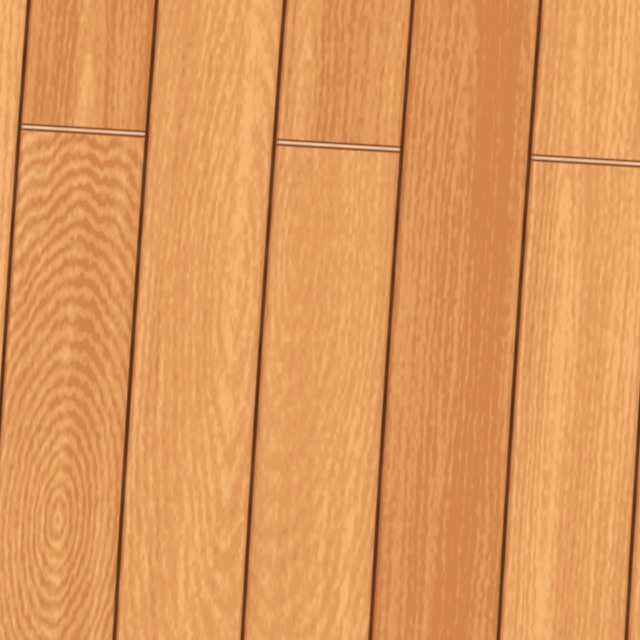
This texture is drawn by a Shadertoy shader. Its source:

```glsl
// Slanted wooden floor planks with ring grain, dark seams and bright end joints.

const float PLANK_WIDTH = 0.2;
const float PLANK_LENGTH = 2.4;
const float FIRST_SEAM = -0.0216;
const vec2 SEAM_LEAN = vec2(0.058, 0.0085);   // linear and curved lean with height
const float JOINT_HEIGHT = 0.804;
const float JOINT_SLOPE = -0.0605;
const float SEAM_HALF = 0.0027;
const float JOINT_HALF = 0.0056;
const float GLINT_HALF = 0.0023;
const float RING_SPACING = 0.0115;
const float EDGE_BLUR = 0.0021;

const vec3 WOOD_DARK = vec3(0.82, 0.52, 0.30);
const vec3 WOOD_MID = vec3(0.89, 0.61, 0.37);
const vec3 WOOD_LIGHT = vec3(0.965, 0.71, 0.46);
const vec3 SEAM_COLOR = vec3(0.32, 0.18, 0.11);
const vec3 BEVEL_COLOR = vec3(0.62, 0.33, 0.18);
const vec3 JOINT_COLOR = vec3(0.48, 0.27, 0.16);
const vec3 GLINT_COLOR = vec3(0.97, 0.81, 0.67);

// Per column: tone, core offset across, core height, ring stretch
const vec4 PLANKS[7] = vec4[7](
    vec4(0.66, 0.02, 0.30, 0.03),
    vec4(0.45, 0.00, 0.19, 0.38),
    vec4(0.62, 0.06, 0.55, 0.14),
    vec4(0.57, -0.055, 0.61, 0.22),
    vec4(0.24, -0.005, 0.50, 0.02),
    vec4(0.60, -0.04, 0.40, 0.03),
    vec4(0.56, 0.03, 0.20, 0.03));
const float UPPER_TONES[7] = float[7](0.6, 0.28, 0.6, 0.36, 0.24, 0.60, 0.5);

float hash(vec2 p) {
    vec3 q = fract(vec3(p.xyx) * 0.1031);
    q += dot(q, q.yzx + 33.33);
    return fract((q.x + q.y) * q.z);
}

float noise(vec2 p) {
    vec2 cell = floor(p);
    vec2 f = fract(p);
    f = f * f * (3.0 - 2.0 * f);
    float low = mix(hash(cell), hash(cell + vec2(1, 0)), f.x);
    float high = mix(hash(cell + vec2(0, 1)), hash(cell + vec2(1, 1)), f.x);
    return mix(low, high, f.y);
}

// Coverage of a soft line of the given half width
float line(float dist, float halfWidth, float blur) {
    return 1.0 - smoothstep(halfWidth - blur, halfWidth + blur, abs(dist));
}

// Lightness of the wood from growth rings, streaks and pores
float grain(vec2 p, vec4 plank, vec2 seed) {
    vec2 q = p + seed;
    vec2 core = vec2(p.x - plank.y, (p.y - plank.z) * plank.w);
    float warp = 0.026 * (noise(q * vec2(13.0, 2.2)) - 0.5)
               + 0.008 * (noise(q * vec2(36.0, 8.0)) - 0.5)
               + 0.004 * (noise(q * vec2(150.0, 70.0)) - 0.5);
    float rings = cos(6.28318 * (length(core) + warp) / RING_SPACING);
    float ringStrength = mix(0.05, 0.16, noise(q * vec2(18.0, 2.0) + 7.0));
    ringStrength += 0.12 * smoothstep(0.25, 0.40, plank.w);
    float broad = noise(q * vec2(30.0, 1.1) + 19.0) - 0.5;
    float streak = noise(q * vec2(120.0, 3.0) + 31.0) - 0.5;
    float pores = noise(q * vec2(240.0, 100.0) + 53.0) - 0.5;
    float heart = exp(-core.x * core.x / 0.0003) * (0.7 + broad);
    return plank.x + ringStrength * rings + 0.30 * broad + 0.30 * streak
         + 0.27 * pores + 0.26 * heart * max(1.0 - 3.0 * plank.w, 0.0);
}

void mainImage(out vec4 fragColor, in vec2 fragCoord) {
    vec2 uv = fragCoord / iResolution.y;
    float blur = max(EDGE_BLUR, 0.75 / iResolution.y);

    // Plank columns
    float lean = uv.y * (SEAM_LEAN.x + SEAM_LEAN.y * uv.y);
    float across = uv.x - FIRST_SEAM - lean;
    float column = floor(across / PLANK_WIDTH);
    float fromLeft = across - column * PLANK_WIDTH;
    float seamDist = min(fromLeft, PLANK_WIDTH - fromLeft);

    // Staggered end joints
    float along = uv.y - JOINT_HEIGHT - JOINT_SLOPE * uv.x;
    along -= 0.5 * PLANK_LENGTH * mod(column, 2.0);
    float row = floor(along / PLANK_LENGTH);
    float jointDist = along - PLANK_LENGTH * round(along / PLANK_LENGTH);

    // Wood of this plank
    int index = int(mod(column + 1.0, 7.0));
    vec4 plank = PLANKS[index];
    if (row > -0.5) {
        plank.x = UPPER_TONES[index];
        plank.w = 0.03;
    }
    vec2 seed = vec2(column + 9.0, row + 5.0) * vec2(3.7, 5.3);
    float tone = grain(vec2(fromLeft - 0.5 * PLANK_WIDTH, uv.y), plank, seed);
    vec3 color = mix(WOOD_DARK, WOOD_MID, smoothstep(0.10, 0.50, tone));
    color = mix(color, WOOD_LIGHT, smoothstep(0.46, 0.92, tone));

    // Joints with a bright chipped edge
    color = mix(color, JOINT_COLOR, 0.85 * line(jointDist, JOINT_HALF, blur));
    float glint = line(jointDist - 0.0003, GLINT_HALF, blur);
    color = mix(color, GLINT_COLOR, glint * (0.85 + 0.15 * noise(uv * 60.0)));

    // Seams with a reddish worn bevel, heavier on the right
    float wear = 0.35 + 0.45 * noise(vec2(column * 5.0 + 40.0, uv.y * 24.0));
    wear *= fromLeft < 0.5 * PLANK_WIDTH ? 1.0 : 0.4;
    color = mix(color, BEVEL_COLOR, wear * (1.0 - smoothstep(0.002, 0.010, seamDist)));
    float depth = 0.82 + 0.18 * noise(vec2(uv.y * 35.0, 3.0));
    color = mix(color, SEAM_COLOR, depth * line(seamDist, SEAM_HALF, blur));

    fragColor = vec4(color, 1.0);
}
```
